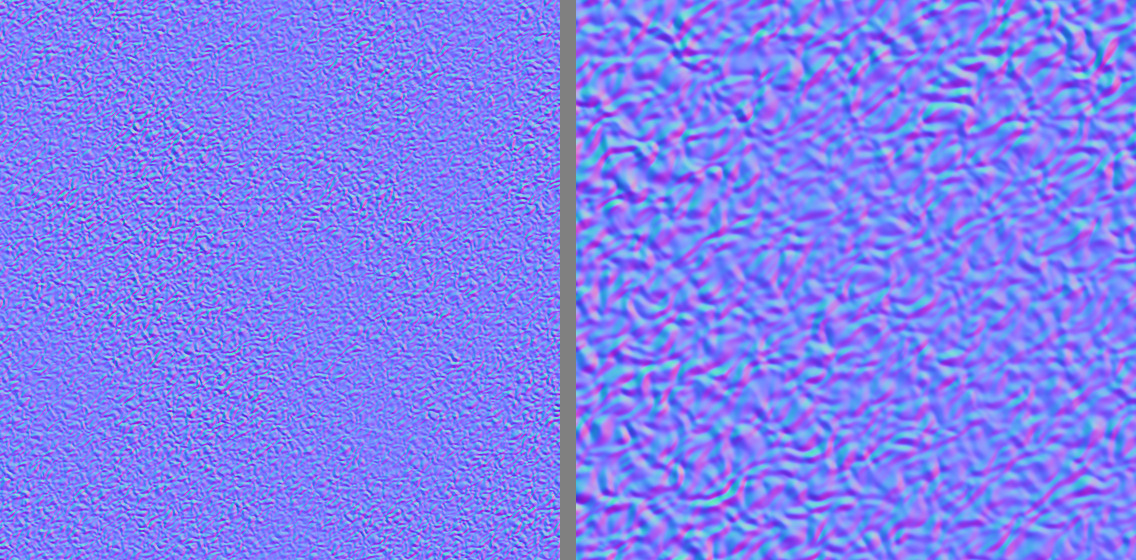
Left, the full canvas; right, a detail of the centre.
Write a WebGL 1 fragment shader that draws this texture map.

```glsl
precision highp float;

// Tangent-space normal map of a finely pebbled, leathery plaster surface.
// Folded and plain gradient noise form a height field; its central differences
// give the normal, while broad noise makes some zones calmer than others.

uniform vec2 u_resolution;

// Sine-free hash: a pseudo-random vector in [-1, 1] for each lattice point
vec2 hashVector(vec2 cell) {
  vec3 q = fract(cell.xyx * vec3(0.1031, 0.1030, 0.0973));
  q += dot(q, q.yzx + 33.33);
  return fract((q.xx + q.yz) * q.zy) * 2.0 - 1.0;
}

float gradientNoise(vec2 p) {
  vec2 cell = floor(p);
  vec2 f = p - cell;
  vec2 blend = f * f * f * (f * (f * 6.0 - 15.0) + 10.0);
  float bottomLeft = dot(hashVector(cell), f);
  float bottomRight = dot(hashVector(cell + vec2(1.0, 0.0)), f - vec2(1.0, 0.0));
  float topLeft = dot(hashVector(cell + vec2(0.0, 1.0)), f - vec2(0.0, 1.0));
  float topRight = dot(hashVector(cell + 1.0), f - 1.0);
  return mix(mix(bottomLeft, bottomRight, blend.x),
             mix(topLeft, topRight, blend.x), blend.y);
}

// Surface height, measured in grain widths
float grainHeight(vec2 p) {
  // Grains lean gently up to the right
  vec2 along = vec2(0.8, 0.6);
  vec2 across = vec2(-0.6, 0.8);
  vec2 g = vec2(dot(p, along) * 0.82, dot(p, across) * 1.1) + 140.0;

  // Bend the outlines so the pebbles become irregular
  g += 0.45 * vec2(gradientNoise(g * 0.7 + 31.7), gradientNoise(g * 0.7 + 87.3));

  // Rounded pebbles parted by narrow creases, then finer wrinkles
  float fold = gradientNoise(g);
  float pebbles = sqrt(fold * fold + 0.006);
  float wrinkles = gradientNoise(g * 2.1 + 19.4);
  return pebbles + 0.45 * wrinkles;
}

void main() {
  vec2 uv = gl_FragCoord.xy / min(u_resolution.x, u_resolution.y);
  vec2 p = uv * 75.0;

  // Slope from central differences, which also soften the finest detail
  vec2 e = vec2(0.09, 0.0);
  vec2 slope = vec2(grainHeight(p + e.xy) - grainHeight(p - e.xy),
                    grainHeight(p + e.yx) - grainHeight(p - e.yx)) / (2.0 * e.x);

  // Broad calm and rough zones
  float zone = gradientNoise(uv * 3.2 + 5.6) + 0.5 * gradientNoise(uv * 7.0 + 42.1);
  float relief = 0.56 * clamp(1.0 + 0.7 * zone, 0.6, 1.3);

  vec3 normal = normalize(vec3(-slope * relief, 1.0));
  gl_FragColor = vec4(normal * 0.5 + 0.5, 1.0);
}
```
